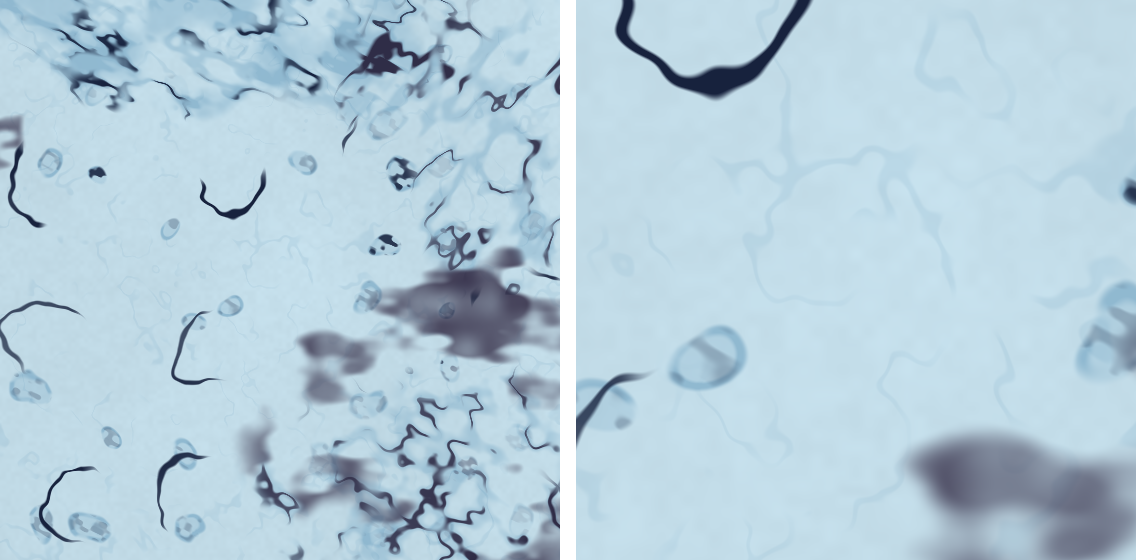
Left, the full canvas; right, a detail of the centre.
A Shadertoy shader for this texture:

```glsl
// Stained tissue under a microscope: pale blue ground, broken dark membrane arcs,
// faint speckled nuclei, dense zones of crinkled fibres and soft violet smudges.
// Every layer adds to one ink density, which blends the pale ground to navy.
#define PALE vec3(0.757, 0.858, 0.905)
#define NAVY vec3(0.07, 0.11, 0.22)
#define VIOLET vec3(0.20, 0.17, 0.27)
#define WASH vec3(0.53, 0.70, 0.80)
#define ARC_CELL 0.27
#define ARC_WIDTH 0.0046
#define NUCLEUS_CELL 0.125
#define FIBRE_SCALE 11.5
#define FIBRE_WIDTH 0.042
#define SMUDGE_LEVEL 0.56

float hash(vec2 p) {
    return fract(sin(dot(p, vec2(127.1, 311.7))) * 43758.5);
}

float noise(vec2 p) {
    vec2 i = floor(p), f = fract(p);
    f = f * f * (3.0 - 2.0 * f);
    vec2 e = vec2(0.0, 1.0);
    return mix(mix(hash(i), hash(i + e.yx), f.x),
               mix(hash(i + e.xy), hash(i + e.yy), f.x), f.y);
}

float fbm(vec2 p) {
    float sum = 0.0, amp = 0.55;
    for (int i = 0; i < 3; i++) {
        sum += amp * noise(p);
        p = p * 2.1 + 17.3;
        amp *= 0.5;
    }
    return sum / 0.9625;
}

vec2 turn(vec2 p, float a) {
    float c = cos(a), s = sin(a);
    return vec2(c * p.x - s * p.y, s * p.x + c * p.y);
}

// 1 inside a soft ellipse, 0 outside
float zone(vec2 p, vec2 centre, vec2 radius, float wobble) {
    return 1.0 - smoothstep(0.82, 1.08, length((p - centre) / radius) + wobble);
}

// Broken contour lines of noise: x = dark strokes, y = faint halo
vec2 fibres(vec2 p, float angle, vec2 stretch, float seed) {
    vec2 q = turn(p, angle) * stretch * FIBRE_SCALE + seed;
    float d = abs(fbm(q) - 0.5);
    float clump = noise(p * 9.0 + seed);
    float w = FIBRE_WIDTH * (0.35 + 1.3 * clump * clump);
    float gaps = smoothstep(0.30, 0.62, noise(p * 27.0 + seed * 2.0));
    float line = (1.0 - smoothstep(w * 0.35, w * 1.25, d)) * gaps;
    float halo = 1.0 - smoothstep(0.02, 0.12, d);
    return vec2(line * (0.6 + 0.5 * clump), halo);
}

// Large open arcs of membrane, one per jittered cell
float membranes(vec2 p) {
    vec2 rough = vec2(noise(p * 48.0), noise(p * 48.0 + 31.0)) - 0.5;
    vec2 bend = vec2(noise(p * 13.0), noise(p * 13.0 + 57.0)) - 0.5;
    vec2 q = p + rough * 0.011 + bend * 0.035;
    vec2 home = floor(p / ARC_CELL);
    float ink = 0.0;
    for (int k = 0; k < 9; k++) {
        vec2 id = home + vec2(k % 3, k / 3) - 1.0;
        float h = hash(id + 3.7), g = hash(id + 9.2);
        vec2 jitter = vec2(hash(id + 1.3), hash(id + 5.9)) - 0.5;
        vec2 v = turn(q - (id + 0.5 + 0.35 * jitter) * ARC_CELL, h * 6.283);
        v.y *= 1.0 + 0.5 * g;
        float span = 0.9 + 0.9 * g;
        float along = abs(atan(v.y, v.x)) / span;
        float taper = 1.0 - smoothstep(0.75, 1.0, along);
        float d = abs(length(v) - ARC_CELL * (0.28 + 0.14 * h));
        float w = ARC_WIDTH * (0.35 + 1.3 * noise(p * 32.0)) * taper;
        float stroke = (1.0 - smoothstep(w * 0.5, w + 0.002, d)) * taper;
        ink = max(ink, stroke * step(0.15, hash(id + 21.0)));
    }
    return ink * (0.62 + 0.5 * noise(p * 11.0 + 4.0));
}

// Small ovals with a broken rim: x = pale wash, y = dark specks
vec2 nuclei(vec2 p) {
    vec2 home = floor(p / NUCLEUS_CELL), ink = vec2(0.0);
    float speck = smoothstep(0.48, 0.72, noise(turn(p, 0.5) * vec2(75.0, 125.0)));
    float broken = smoothstep(0.25, 0.65, noise(p * 55.0 + 8.0));
    for (int k = 0; k < 9; k++) {
        vec2 id = home + vec2(k % 3, k / 3) - 1.0;
        float h = hash(id + 41.0), g = hash(id + 47.0);
        vec2 jitter = vec2(hash(id + 53.0), hash(id + 59.0)) - 0.5;
        vec2 v = turn(p - (id + 0.5 + 0.6 * jitter) * NUCLEUS_CELL, h * 3.14);
        float e = length(v / (vec2(0.033, 0.023) * (0.55 + 0.6 * g)));
        e += 0.5 * (noise(p * 38.0) - 0.5);
        float body = 1.0 - smoothstep(0.85, 1.1, e);
        float rim = 1.0 - smoothstep(0.05, 0.24, abs(e - 0.92));
        float depth = hash(id + 67.0) > 0.8 ? 0.85 : 0.22;
        vec2 cell = vec2(0.3 * body + 0.65 * rim * broken, body * speck * depth);
        ink = max(ink, cell * step(0.42, hash(id + 71.0)));
    }
    return ink;
}

void mainImage(out vec4 fragColor, in vec2 fragCoord) {
    vec2 p = fragCoord / iResolution.y;
    float wobble = 1.1 * (fbm(p * 6.0) - 0.5);

    // Crowded zones: upper band, right side and lower right corner
    float top = zone(p, vec2(0.42, 0.98), vec2(0.42, 0.16), wobble);
    float side = zone(p, vec2(0.92, 0.76), vec2(0.25, 0.28), wobble);
    float low = zone(p, vec2(0.82, 0.16), vec2(0.29, 0.25), wobble);
    float crowd = max(top, max(side, low));

    vec2 topFibre = fibres(p, 0.45, vec2(0.95, 1.9), 3.0) * top;
    vec2 sideFibre = fibres(p, -0.9, vec2(0.85, 1.35), 23.0) * side;
    vec2 lowFibre = fibres(p, 0.6, vec2(1.0, 1.2), 47.0) * low;
    vec2 fibre = max(topFibre, max(sideFibre, lowFibre));
    float threads = fibres(p, 1.0, vec2(1.5), 71.0).x;

    // Soft smudges, drawn out sideways
    float place = zone(p, vec2(0.88, 0.29), vec2(0.40, 0.27), wobble);
    place = max(place, zone(p, vec2(0.0, 0.84), vec2(0.055, 0.17), wobble));
    float cloud = fbm(p * vec2(7.0, 13.0) + 12.0);
    float smudge = smoothstep(SMUDGE_LEVEL, SMUDGE_LEVEL + 0.13, cloud) * place;
    smudge *= 0.4 + 0.6 * noise(p * 24.0);

    float open = 1.0 - crowd;
    vec2 nucleus = nuclei(p) * (1.0 - 0.6 * crowd);
    float arcs = membranes(p) * open;

    // Ground with mottling, then washes, smudges and ink on top
    float grain = 0.6 * noise(p * 130.0) + 0.4 * noise(p * 60.0);
    vec3 color = PALE * (1.0 + 0.035 * (grain - 0.5) + 0.05 * (fbm(p * 4.0) - 0.5));
    float wash = 0.5 * fibre.y + nucleus.x + 0.22 * threads;
    wash += top * 0.5 * smoothstep(0.4, 0.7, fbm(p * 10.0 + 6.0));
    color = mix(color, WASH, clamp(wash, 0.0, 0.85));
    color = mix(color, VIOLET, 0.9 * smudge);
    float ink = max(max(fibre.x, arcs), nucleus.y);
    vec3 stain = mix(NAVY, VIOLET, 0.8 * max(side, low));
    color = mix(color, stain, clamp(ink, 0.0, 0.97));
    fragColor = vec4(color, 1.0);
}
```
